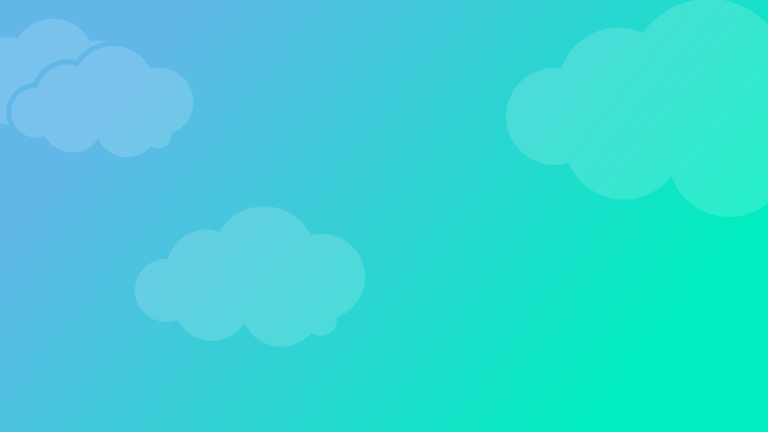
A Shadertoy shader for this background:

```glsl
// Translucent flat clouds drifting over a diagonal blue-to-mint gradient.
// Each cloud is one shared union of circles, placed, scaled and turned;
// the rear cloud at upper left is cut away by a margin around the front one.

const vec3 SKY_BLUE = vec3(0.38, 0.72, 0.91);
const vec3 MINT = vec3(0.0, 0.93, 0.75);
const vec3 CLOUD_WHITE = vec3(1.0);
const float CLOUD_OPACITY = 0.15;

// Gradient axis points right and down; start and end lie along it.
const vec2 GRADIENT_AXIS = vec2(0.78, 0.62);
const float GRADIENT_START = 0.347;
const float GRADIENT_END = 1.68;

// Clouds: centre x, centre y, half width, turn in radians.
const vec4 LARGE_CLOUD = vec4(1.586, 0.755, 0.410, -0.078);
const vec4 MIDDLE_CLOUD = vec4(0.579, 0.359, 0.266, 0.0);
const vec4 FRONT_CLOUD = vec4(0.237, 0.764, 0.2105, 0.0);
const vec4 REAR_CLOUD = vec4(0.097, 0.8275, 0.2105, 0.0);
const float CUT_MARGIN = 0.0115;

// Puffs of a cloud of half width one: centre x, centre y, radius.
const int PUFF_COUNT = 7;
const vec3 PUFFS[PUFF_COUNT] = vec3[PUFF_COUNT](
    vec3(-0.730, -0.117, 0.274),
    vec3(-0.383, 0.070, 0.342),
    vec3(0.122, 0.157, 0.457),
    vec3(0.626, 0.0, 0.374),
    vec3(0.617, -0.374, 0.139),
    vec3(0.270, -0.261, 0.346),
    vec3(-0.330, -0.217, 0.339)
);

// Signed distance to a cloud, in canvas heights.
float cloudDistance(vec2 p, vec4 cloud) {
    float c = cos(cloud.w), s = sin(cloud.w);
    vec2 d = p - cloud.xy;
    vec2 q = vec2(c * d.x + s * d.y, c * d.y - s * d.x) / cloud.z;
    float nearest = 1e3;
    for (int i = 0; i < PUFF_COUNT; i++) {
        nearest = min(nearest, length(q - PUFFS[i].xy) - PUFFS[i].z);
    }
    return nearest * cloud.z;
}

void mainImage(out vec4 fragColor, in vec2 fragCoord) {
    vec2 p = fragCoord / iResolution.y;
    float softness = 0.75 / iResolution.y;

    // Sky
    float along = dot(vec2(p.x, 1.0 - p.y), GRADIENT_AXIS);
    float blend = clamp((along - GRADIENT_START) / (GRADIENT_END - GRADIENT_START), 0.0, 1.0);
    vec3 color = mix(SKY_BLUE, MINT, blend);

    // Clouds
    float front = cloudDistance(p, FRONT_CLOUD);
    float rear = max(cloudDistance(p, REAR_CLOUD), CUT_MARGIN - front);
    float clouds = min(min(front, rear),
                       min(cloudDistance(p, MIDDLE_CLOUD), cloudDistance(p, LARGE_CLOUD)));
    float cover = 1.0 - smoothstep(-softness, softness, clouds);
    color = mix(color, CLOUD_WHITE, CLOUD_OPACITY * cover);

    fragColor = vec4(color, 1.0);
}
```
